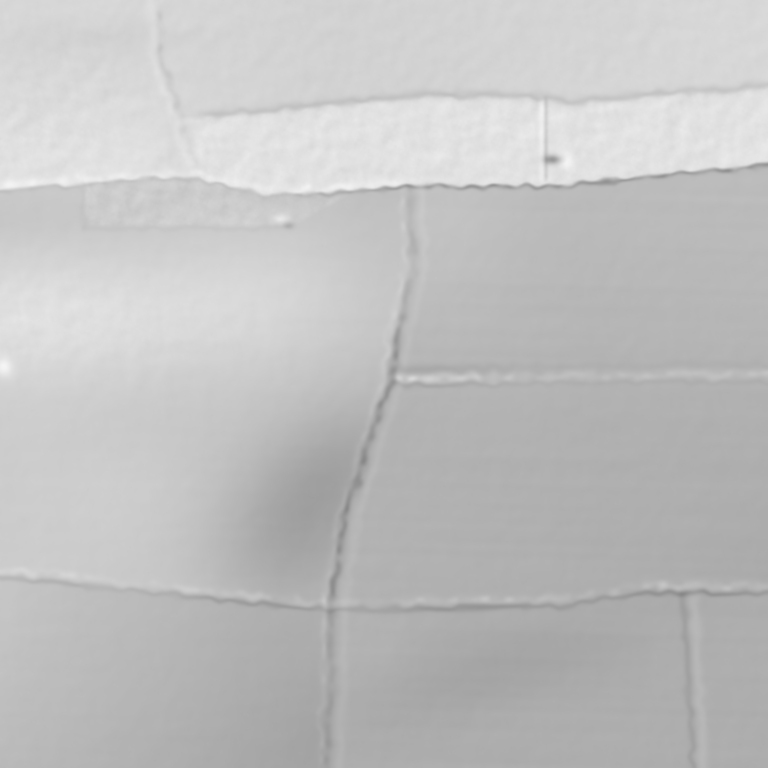
This texture map is drawn by a Shadertoy shader. Its source:

```glsl
float hash(vec2 p) {
    p = fract(p * vec2(0.1031, 0.1173));
    p += dot(p, p.yx + 33.33);
    return fract((p.x + p.y) * p.x * 17.0);
}

float noise(vec2 p) {
    vec2 i = floor(p), f = fract(p);
    f = f * f * (3.0 - 2.0 * f);
    return mix(mix(hash(i), hash(i + vec2(1, 0)), f.x),
               mix(hash(i + vec2(0, 1)), hash(i + 1.0), f.x), f.y);
}

float fbm(vec2 p) {
    float sum = 0.0, amp = 0.5;
    for (int i = 0; i < 4; i++) {
        sum += amp * noise(p);
        p = mat2(1.6, 1.2, -1.2, 1.6) * p + 7.3;
        amp *= 0.5;
    }
    return sum;
}

// Rough ground lit from the upper left
float relief(vec2 p) { return fbm(p) - fbm(p + vec2(-0.4, 0.4)); }

float rise(float t, float a, float b) { return clamp((t - a) / (b - a), 0.0, 1.0); }

float bump(float d, float w) { return exp(-d * d / (w * w)); }

float blob(vec2 p, float x, float y, float rx, float ry) {
    vec2 q = (p - vec2(x, y)) / vec2(rx, ry);
    return exp(-dot(q, q));
}

float span(float t, float a, float b) {
    return smoothstep(a - 0.006, a + 0.006, t) * (1.0 - smoothstep(b - 0.006, b + 0.006, t));
}

// Boundary lines of the fields
float bankY(float x) {
    return 0.753 + 0.015 * rise(x, 0.0, 0.2) - 0.021 * rise(x, 0.26, 0.35)
         + 0.012 * rise(x, 0.39, 0.53) + 0.027 * rise(x, 0.72, 1.0);
}

float terraceY(float x) {
    return 0.846 + 0.027 * rise(x, 0.25, 0.53) - 0.008 * rise(x, 0.69, 0.73)
         + 0.022 * rise(x, 0.75, 1.0);
}

float laneX(float y) {
    return 0.424 + 0.006 * rise(y, 0.0, 0.15) + 0.022 * rise(y, 0.215, 0.34)
         + 0.056 * rise(y, 0.34, 0.51) + 0.008 * rise(y, 0.51, 0.57)
         + 0.02 * rise(y, 0.57, 0.65) - 0.004 * rise(y, 0.65, 0.75);
}

float lowHedgeY(float x) {
    return 0.255 - 0.043 * rise(x, 0.0, 0.41) + 0.005 * rise(x, 0.5, 0.73)
         + 0.017 * rise(x, 0.74, 0.83);
}

void mainImage(out vec4 fragColor, in vec2 fragCoord) {
    vec2 p = fragCoord / iResolution.xy;
    float x = p.x, y = p.y;
    float wob = 0.006 * (noise(p * 70.0) - 0.5), rough = noise(p * 95.0);
    float bank = y - bankY(x) + wob;
    float terrace = y - terraceY(x) + wob;
    float lane = x - laneX(y) + wob;
    float low = y - lowHedgeY(x) + wob;
    float above = smoothstep(-0.003, 0.003, bank), below = 1.0 - above;
    float right = smoothstep(-0.008, 0.008, lane);
    float lower = smoothstep(0.006, -0.006, low);

    // Broad slopes of the left field
    float left = mix(0.795, 0.75, rise(x, 0.05, 0.48));
    left += 0.085 * blob(p, 0.08, 0.585, 0.3, 0.085) + 0.045 * blob(p, 0.36, 0.63, 0.14, 0.1);
    left += 0.02 * blob(p, 0.17, 0.35, 0.12, 0.08) - 0.025 * blob(p, 0.0, 0.71, 0.15, 0.04);
    left -= 0.11 * blob(vec2(x, y + 0.35 * (0.43 - x)), 0.43, 0.38, 0.11, 0.09);
    left -= 0.075 * blob(p, 0.38, 0.27, 0.11, 0.1);

    // Right and bottom fields
    float east = 0.695 + 0.04 * rise(y, 0.45, 0.75) - 0.025 * rise(x, 0.5, 1.0) * rise(y, 0.5, 0.25);
    east += 0.03 * blob(p, 0.57, 0.72, 0.1, 0.18);
    float south = mix(0.775, 0.68, rise(x, 0.0, 0.42)) - 0.045 * (1.0 - right) * rise(y, 0.24, 0.0);
    south -= 0.035 * blob(vec2(x, y + 0.25 * (0.62 - x)), 0.65, 0.12, 0.18, 0.05);
    south += 0.02 * blob(p, 0.48, 0.17, 0.07, 0.06);
    float tone = mix(mix(left, east, right), south, lower);

    // Bright strip and fields at the top
    float top = 0.84 - 0.015 * rise(x, 0.2, 0.4) + 0.02 * rise(x, 0.6, 1.0);
    top += 0.04 * rise(x, 0.28, 0.18) * rise(y, 0.92, 0.8) - 0.02 * blob(p, 0.12, 0.95, 0.14, 0.02);
    float strip = rise(x, 0.235, 0.26) * smoothstep(0.004, -0.004, terrace);
    tone = mix(tone, mix(top, 0.885, strip), above);

    // Ground texture and plough lines
    float verge = below * span(x, 0.11, 0.46) * rise(y - 0.05 * rise(x, 0.38, 0.47), 0.703, 0.709);
    float grain = 0.014 + above * (0.016 + 0.04 * strip + 0.03 * rise(x, 0.28, 0.1) * rise(y, 0.95, 0.85));
    grain += 0.06 * verge + 0.03 * blob(p, 0.08, 0.58, 0.24, 0.07);
    tone += relief(p * 57.0) * grain + 0.01 * (fbm(p * 9.0) - 0.47) + 0.015 * verge;
    tone += 0.01 * (noise(vec2(x * 3.0, y * 115.0 + x * 3.0)) - 0.5) * below * (0.4 + 0.6 * right);

    // Bank and terrace edges
    tone += 0.05 * bump(bank - 0.005, 0.006) * rise(x, 0.58, 0.45) * (0.2 + rough);
    tone -= 0.13 * bump(bank + 0.002, 0.0035) * (0.3 + 0.7 * rise(x, 0.38, 0.52)) * (0.4 + rough);
    tone -= 0.065 * bump(terrace - 0.002, 0.006) * rise(x, 0.24, 0.28);
    tone -= 0.02 * bump(y - 0.703 + wob, 0.004) * span(x, 0.11, 0.38);
    tone -= 0.02 * bump(x - 0.109 + wob, 0.004) * span(y, 0.7, 0.755);

    // Long lane with its parallel verge
    float deep = 0.5 + 0.5 * span(y, 0.22, 0.59);
    tone -= 0.13 * bump(lane - 0.002, 0.006) * below * deep * (0.3 + 0.9 * rough);
    tone += below * (0.04 * bump(lane + 0.008, 0.005) * (0.2 + rough) + 0.022 * bump(lane - 0.018, 0.006));

    // Cross hedges
    float mid = y - 0.508 - 0.004 * rise(x, 0.6, 0.9) + wob;
    float midPower = rise(x, 0.505, 0.525) * (1.0 - 0.65 * rise(x, 0.56, 0.68));
    tone += midPower * (0.15 * bump(mid, 0.006) * (0.2 + rough)
          - 0.05 * bump(mid - 0.012, 0.006) - 0.06 * bump(mid + 0.009, 0.004));
    float lowPower = 0.25 + 0.6 * noise(vec2(x * 14.0, 3.0));
    tone += lowPower * (0.1 * bump(low - 0.003, 0.006) * (0.1 + rough) - 0.12 * bump(low + 0.006, 0.004));

    // Short upright hedges
    float upper = x - 0.26 + 0.015 * rise(y, 0.78, 0.82) + 0.037 * rise(y, 0.82, 0.93) + wob;
    tone += rise(y, 0.775, 0.8) * (0.025 * bump(upper + 0.01, 0.007) - 0.07 * bump(upper, 0.006) * rough);
    tone += span(y, 0.765, 0.872) * (0.04 * bump(x - 0.705, 0.004) - 0.08 * bump(x - 0.711, 0.003));
    float post = x - 0.91 + 0.012 * rise(y, 0.0, 0.22) + wob;
    tone += lower * (0.035 * bump(post - 0.006, 0.007) - 0.05 * bump(post + 0.008, 0.005));

    // Pits and mounds
    tone += 0.09 * blob(p, 0.738, 0.79, 0.009, 0.011) - 0.3 * blob(p, 0.719, 0.792, 0.011, 0.006);
    tone += 0.1 * blob(p, 0.367, 0.715, 0.012, 0.006) - 0.1 * blob(p, 0.376, 0.707, 0.007, 0.005);
    tone += 0.12 * blob(p, 0.005, 0.522, 0.011, 0.012);

    fragColor = vec4(vec3(clamp(tone, 0.0, 0.97)), 1.0);
}
```
